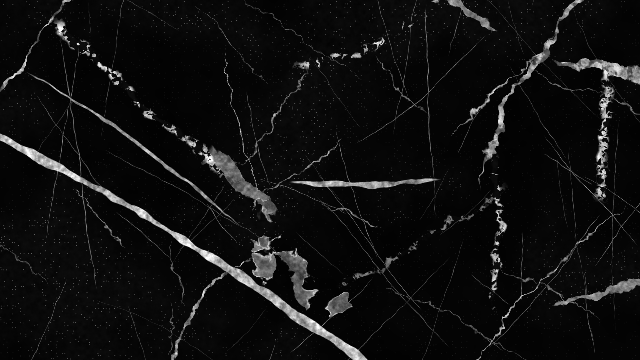
Write a Shadertoy shader that draws this texture.

```glsl
// Black marble: pale calcite veins, torn shards and fine hairline cracks on near-black stone.
// Veins are bowed strokes in noise-warped space; crumbled seams are masks over a ridged
// noise web; hairlines and side veins are scattered by a hashed loop.

float hash(vec2 p) {
    return fract(sin(dot(p, vec2(127.1, 311.7))) * 43758.5453);
}

float noise(vec2 p) {
    vec2 i = floor(p), f = fract(p);
    f = f * f * (3.0 - 2.0 * f);
    return mix(mix(hash(i), hash(i + vec2(1, 0)), f.x),
               mix(hash(i + vec2(0, 1)), hash(i + vec2(1, 1)), f.x), f.y);
}

float fbm(vec2 p) {
    float sum = 0.0, amp = 0.533;
    for (int i = 0; i < 4; i++) {
        sum += amp * noise(p);
        p = mat2(1.6, 1.2, -1.2, 1.6) * p + 7.3;
        amp *= 0.5;
    }
    return sum;
}

vec2 warp(vec2 p, float scale, float amount) {
    return p + amount * (vec2(fbm(p * scale), fbm(p * scale + 41.0)) - 0.5);
}

// x: position from ends.xy (0) to ends.zw (1); y: distance off the bowed centre line
vec2 veinFrame(vec2 p, vec4 ends, float bow) {
    vec2 along = ends.zw - ends.xy, q = p - ends.xy;
    float len = length(along), t = dot(q, along) / (len * len);
    return vec2(t, dot(q, vec2(-along.y, along.x)) / len - 4.0 * bow * t * (1.0 - t));
}

float fadeEnds(float t, float margin) {
    return smoothstep(0.0, margin, t) * smoothstep(0.0, margin, 1.0 - t);
}

// Stroke of uneven half width
float vein(vec2 p, vec4 ends, float bow, float halfWidth) {
    vec2 f = veinFrame(p, ends, bow);
    float lump = noise(vec2(f.x * length(ends.zw - ends.xy) * 22.0, dot(ends.xy, vec2(57, 31))));
    float w = halfWidth * (0.5 + lump) * mix(0.3, 1.0, fadeEnds(f.x, 0.25));
    float edge = max(0.0012, 0.6 / iResolution.y);
    return fadeEnds(f.x, 0.06) * (1.0 - smoothstep(w - edge, w + edge, abs(f.y)));
}

// Band that reveals crumbled material
float seam(vec2 p, vec4 ends, float bow, float halfWidth) {
    vec2 f = veinFrame(p, ends, bow);
    return fadeEnds(f.x, 0.08) * (1.0 - smoothstep(0.4, 1.3, abs(f.y) / halfWidth));
}

void mainImage(out vec4 fragColor, in vec2 fragCoord) {
    vec2 p = fragCoord / iResolution.y;
    vec2 calm = warp(warp(p, 3.0, 0.04), 32.0, 0.008);
    vec2 rough = warp(warp(p, 7.0, 0.07), 45.0, 0.024);

    // Material fields
    float mottle = 0.1 + 0.8 * fbm(p * 38.0) + 1.0 * fbm(p * 110.0);
    float web = 1.0 - smoothstep(0.01, 0.06, abs(fbm(p * 30.0) - 0.5));
    float grains = smoothstep(0.56, 0.64, fbm(p * 65.0 + 9.0));
    float tear = fbm(rough * 19.0 + 3.0);
    float rim = 1.0 - smoothstep(0.0, 0.05, abs(tear - 0.49));
    float shell = 1.0 - smoothstep(0.48, 0.53, tear);

    // Bold veins falling to the right, and their level branches
    float bold = vein(calm, vec4(-0.3, 0.74, 1.1, -0.07), 0.055, 0.009);
    bold = max(bold, vein(calm, vec4(0.6, 0.28, 1.1, -0.06), 0.0, 0.013));
    bold = max(bold, 0.8 * vein(calm, vec4(0.06, 0.8, 0.69, 0.36), 0.015, 0.0035));
    bold = max(bold, 0.9 * vein(calm, vec4(0.8, 0.49, 1.23, 0.5), -0.012, 0.007));
    bold = max(bold, 0.7 * vein(rough, vec4(1.53, 0.14, 1.9, 0.25), -0.015, 0.011));
    bold = max(bold, 0.7 * vein(rough, vec4(1.2, 1.03, 1.41, 0.91), 0.0, 0.01));

    // Ragged veins rising to the right
    float ragged = vein(rough, vec4(1.32, 0.48, 1.7, 1.07), 0.05, 0.0065);
    ragged = max(ragged, vein(rough, vec4(1.53, 0.85, 1.9, 0.75), 0.0, 0.016));
    ragged = max(ragged, vein(rough, vec4(1.26, -0.04, 1.74, 0.45), 0.0, 0.002));
    ragged = max(ragged, vein(rough, vec4(-0.1, 0.63, 0.22, 1.07), -0.02, 0.0035));
    ragged = max(ragged, vein(rough, vec4(0.45, -0.05, 0.72, 0.29), 0.04, 0.0045));
    ragged = max(ragged, 0.8 * vein(rough, vec4(0.62, 0.53, 0.88, 0.86), -0.03, 0.0018));
    ragged = max(ragged, 0.8 * vein(rough, vec4(0.7, 0.45, 0.96, 0.63), 0.0, 0.002));
    ragged *= 0.5 + 0.5 * smoothstep(0.36, 0.5, fbm(p * 48.0));

    // Torn shards around the main junction
    float shards = vein(rough, vec4(0.56, 0.57, 0.76, 0.41), 0.0, 0.025) * (0.35 + 0.1 * shell);
    float torn = max(vein(rough, vec4(0.7, 0.5, 0.75, 0.2), 0.0, 0.024),
                     vein(rough, vec4(0.72, 0.38, 0.98, 0.11), 0.0, 0.036));
    shards = max(shards, torn * (0.38 * shell + 0.3 * rim));

    // Crumbled seams
    float crumble = seam(rough, vec4(0.14, 0.95, 0.62, 0.48), 0.01, 0.013);
    crumble = max(crumble, seam(rough, vec4(0.82, 0.82, 1.26, 1.02), -0.03, 0.009));
    crumble = max(crumble, seam(rough, vec4(1.69, 0.83, 1.66, 0.44), 0.0, 0.015));
    crumble = max(crumble, seam(rough, vec4(1.36, 0.58, 1.38, 0.12), 0.0, 0.01));
    crumble = max(crumble, 0.6 * seam(rough, vec4(0.92, 0.2, 1.4, 0.5), -0.02, 0.008));

    // Hairline cracks; every fifth one is a rougher side vein
    float cracks = 0.5 * vein(calm, vec4(1.18, 1.0, 1.21, 0.38), 0.0, 0.001);
    cracks = max(cracks, 0.5 * vein(calm, vec4(0.16, 0.92, 0.27, 0.18), 0.0, 0.001));
    for (int i = 0; i < 64; i++) {
        float n = float(i), turn = hash(vec2(n, 5)) - 0.5;
        vec2 mid = vec2(1.78 * pow(fract(n * 0.618 + 0.2), 0.8), hash(vec2(n, 2.3)));
        float angle = hash(vec2(n, 8.7)) < 0.55 ? -0.7 + 0.6 * turn : 1.3 + 1.3 * turn;
        float reach = 0.06 + 0.25 * pow(hash(vec2(n, 4.9)), 1.5);
        vec2 arm = reach * vec2(cos(angle), sin(angle));
        bool wide = i % 5 == 0;
        float line = vein(wide ? rough : calm, vec4(mid - arm, mid + arm), 0.1 * turn * reach, wide ? 0.0015 : 0.0005);
        cracks = max(cracks, line * (0.25 + 0.4 * hash(vec2(n, 6.4))));
    }

    // Stone ground with round dust specks gathered in clouds
    float cloud = smoothstep(0.42, 0.7, fbm(p * 4.0 + 17.0));
    vec2 cell = floor(p * 130.0);
    vec2 speck = fract(p * 130.0) - 0.3 - 0.4 * vec2(hash(cell), hash(cell + 5.0));
    float dust = step(0.85, hash(cell + 9.0)) * (1.0 - smoothstep(0.0, 0.3, length(speck)));
    float tone = 0.004 + 0.02 * fbm(p * 9.0) + 0.04 * cloud * fbm(p * 90.0) + dust * (0.07 + 0.3 * cloud);

    tone = max(tone, max(cracks, shards) * mottle);
    tone = max(tone, crumble * (0.04 + 0.7 * max(web, grains)) * mottle);
    tone = max(tone, max(ragged * 0.65, bold * 0.72) * mottle);
    fragColor = vec4(vec3(min(tone, 1.0)), 1.0);
}
```
